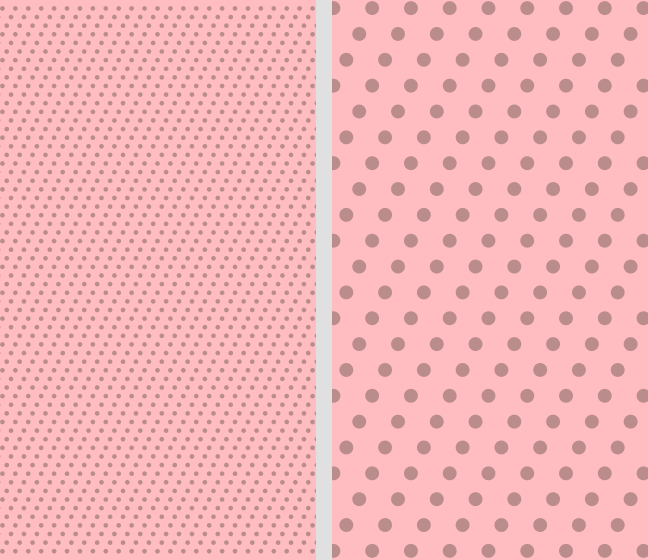
Left, the full canvas; right, a detail of the centre.
This pattern is drawn by a Shadertoy shader. Its source:

```glsl
// Small rosy-brown polka dots on a flat pink ground.
// Each row slides sideways by a third of the dot pitch, giving slanted lines;
// the nearest dot is found by rounding and drawn as a circle distance.

const float ROW_SLOTS  = 65.0;             // row heights in the canvas height
const float LAST_ROW   = 63.0;             // rows run from 0 (top) to this one
const float DOT_PITCH  = 1.5;              // dot spacing along a row, in row heights
const float ROW_SHIFT  = DOT_PITCH / 3.0;  // leftward slide for each row down
const float DOT_RADIUS = 0.268;            // in row heights
const vec2  FIRST_DOT  = vec2(0.28, 0.98); // from the top left, in row heights

const vec3 GROUND_COLOR = vec3(1.00, 0.74, 0.76);
const vec3 DOT_COLOR    = vec3(0.73, 0.55, 0.55);

// Signed distance to the nearest dot; p is measured from the top left.
float dotDistance(vec2 p) {
    vec2 q = p - FIRST_DOT;
    float row = clamp(floor(q.y + 0.5), 0.0, LAST_ROW);
    q += vec2(row * ROW_SHIFT, -row);
    q.x -= DOT_PITCH * floor(q.x / DOT_PITCH + 0.5);
    return length(q) - DOT_RADIUS;
}

void mainImage(out vec4 fragColor, in vec2 fragCoord) {
    float pixel = ROW_SLOTS / iResolution.y;
    vec2 p = vec2(fragCoord.x, iResolution.y - fragCoord.y) * pixel;

    // One-pixel soft edge
    float coverage = clamp(0.5 - dotDistance(p) / pixel, 0.0, 1.0);
    fragColor = vec4(mix(GROUND_COLOR, DOT_COLOR, coverage), 1.0);
}
```
